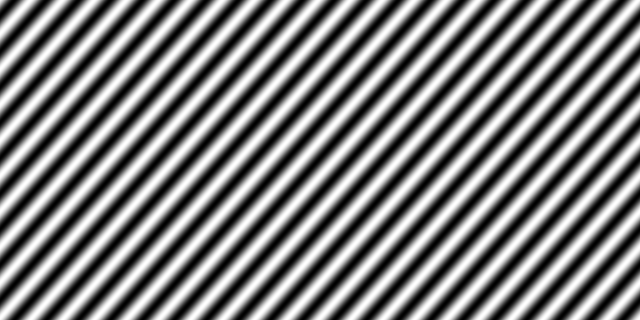
Write a Shadertoy shader that draws this pattern.

```glsl
// Soft black and white diagonal stripes with a sine profile.

const float TAU = 6.2831853;

// Smooth wave from 0 to 1, brightest at whole cycles.
float wave(float cycles) {
    return 0.5 + 0.5 * cos(TAU * cycles);
}

void mainImage(out vec4 fragColor, in vec2 fragCoord) {
    vec2 uv = fragCoord / iResolution.xy;

    // Stripes rise to the right: 20 across the canvas and 9 down it.
    float cycles = dot(uv, vec2(20.0, -9.0)) + 0.05;

    fragColor = vec4(vec3(wave(cycles)), 1.0);
}
```
